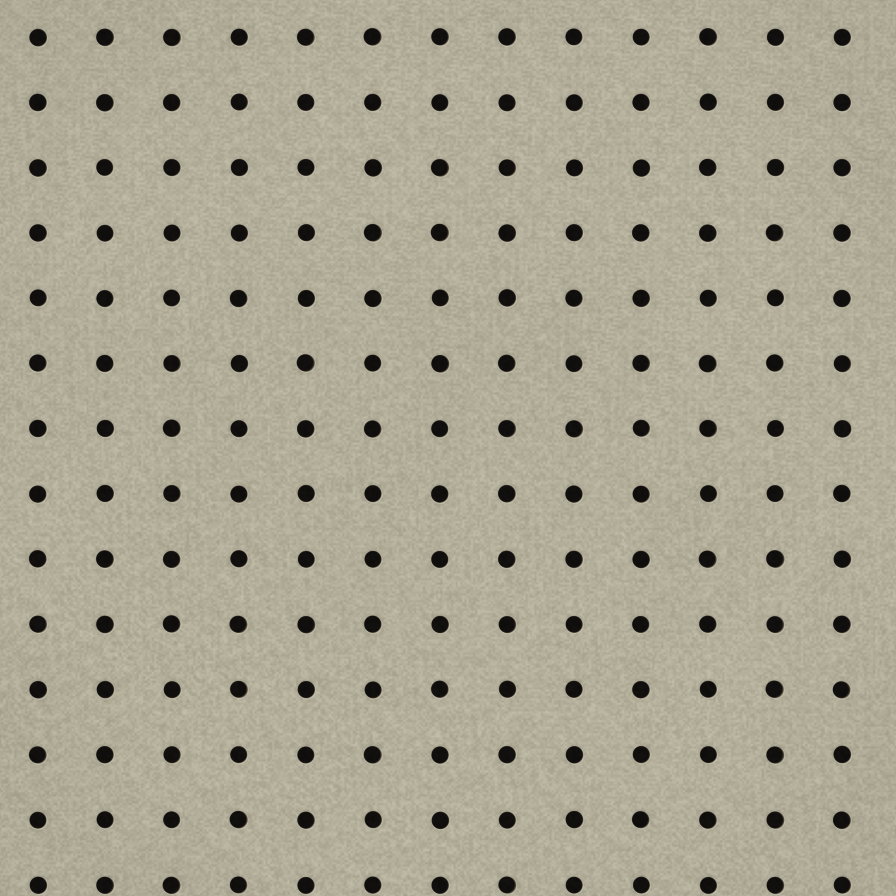
A three.js fragment shader for this texture:

```glsl
varying vec2 vUv;

float hash(vec2 p) {
  return fract(sin(dot(p, vec2(127.1, 311.7))) * 43758.5453);
}

float noise(vec2 p) {
  vec2 i = floor(p);
  vec2 f = fract(p);
  f = f * f * (3.0 - 2.0 * f);
  return mix(mix(hash(i), hash(i + vec2(1.0, 0.0)), f.x),
             mix(hash(i + vec2(0.0, 1.0)), hash(i + 1.0), f.x), f.y);
}

float disc(vec2 p, float radius, float soft) {
  return 1.0 - smoothstep(radius - soft, radius + soft, length(p));
}

void main() {
  // Painted board with fine grain and faint broad mottling
  float grain = (noise(vUv * 410.0) - 0.5) * 0.08
              + (noise(vUv * 230.0 + 37.0) - 0.5) * 0.045;
  float mottle = (noise(vUv * vec2(60.0, 75.0)) - 0.5) * 0.012
               + (noise(vUv * 5.0 + 11.0) - 0.5) * 0.012;
  vec3 board = vec3(0.70, 0.685, 0.606) + grain + mottle;
  board *= 1.0 - 0.03 * smoothstep(0.40, 0.72, length(vUv - 0.5));

  // Grid of 13 by 14 holes, each slightly shifted
  vec2 pitch = vec2(0.0748, 0.0728);
  vec2 grid = (vUv - vec2(0.0425, 0.0120)) / pitch;
  vec2 cell = floor(grid + 0.5);
  vec2 jitter = vec2(hash(cell + 3.1), hash(cell + 8.7)) - 0.5;
  vec2 p = (grid - cell) * pitch - jitter * 0.0009;
  float radius = 0.0095 + (hash(cell + 17.3) - 0.5) * 0.0004;

  // Soft shade around the hole and a lit lower right lip
  float shade = exp(-max(length(p) - radius, 0.0) * 600.0);
  float lip = disc(p - vec2(0.0006, -0.0008), radius + 0.0008, 0.0009);
  vec3 color = board * (1.0 - 0.10 * shade);
  color = mix(color, vec3(0.77, 0.755, 0.67) + grain * 0.5, lip * 0.7);

  // Brown inner wall, showing more on some holes
  float wall = disc(p, radius, 0.0009);
  color = mix(color, vec3(0.25, 0.21, 0.17), wall);

  // Dark opening
  float reveal = 0.0003 + 0.0009 * pow(hash(cell + 29.5), 3.0);
  float opening = disc(p + vec2(reveal, -reveal * 0.3), radius - 0.0003, 0.0009);
  vec3 depth = vec3(0.066, 0.058, 0.050) + (noise(vUv * 300.0) - 0.5) * 0.02;
  color = mix(color, depth, opening);

  gl_FragColor = vec4(color, 1.0);
}
```
